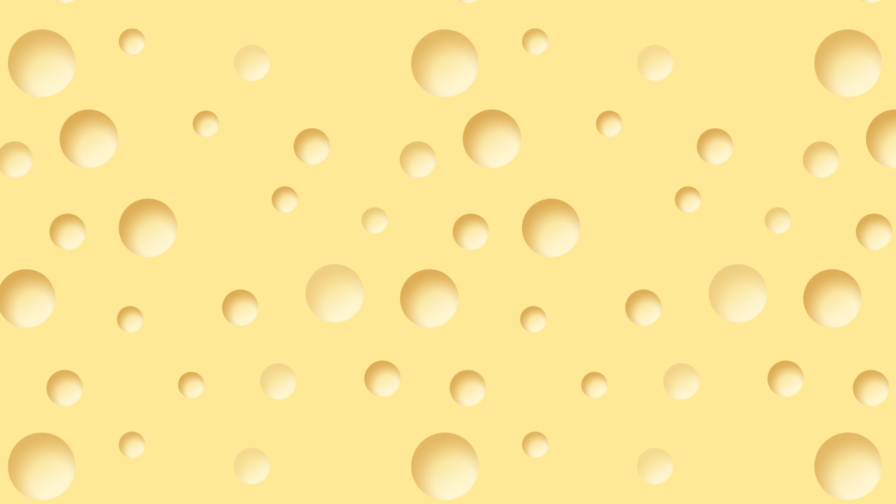
Write a Shadertoy shader that draws this texture.

```glsl
// Cheese: a flat butter-yellow face with repeating, softly shaded round holes.

const vec3 CHEESE = vec3(1.00, 0.91, 0.59);
const vec3 SHADOW = vec3(0.87, 0.68, 0.34);
const vec3 GLOW   = vec3(0.985, 0.905, 0.63);
const vec3 CREAM  = vec3(1.00, 0.96, 0.81);

const float TILE = 0.8;                       // repeat length, in canvas heights
const vec2  GRID = vec2(4.0, 5.0);            // cells per tile
const float HUGE = 0.067, LARGE = 0.058, MEDIUM = 0.036, SMALL = 0.026;
const float MARGIN = 0.004;                   // rim kept free inside a cell
const vec2  LIGHT_AXIS = vec2(0.55, -0.835);  // from shadow towards glow
const float GOLDEN = 0.618;

vec2 hash22(vec2 p) {
    vec3 q = fract(p.xyx * vec3(0.1031, 0.1030, 0.0973) + 0.37);
    q += dot(q, q.yzx + 33.33);
    return fract((q.xx + q.yz) * q.zy);
}

// Shuffles the cells so that every tile holds the same mix of sizes.
float cellRank(vec2 cell) {
    return mod((cell.x + GRID.x * cell.y) * 13.0, GRID.x * GRID.y);
}

float holeRadius(float rank) {
    if (rank < 0.5)  return HUGE;
    if (rank < 4.5)  return LARGE;
    if (rank < 12.5) return MEDIUM;
    return rank < 18.5 ? SMALL : 0.0;
}

// q is the position inside a hole of unit radius.
vec3 holeColour(vec2 q, float depth) {
    float along = dot(q, LIGHT_AXIS);
    vec3 colour = mix(GLOW, CREAM, smoothstep(-0.35, 0.85, along));
    float crescent = smoothstep(0.5, 1.38, length(q - 0.5 * LIGHT_AXIS));
    return mix(colour, SHADOW, crescent * depth);
}

void mainImage(out vec4 fragColor, in vec2 fragCoord) {
    vec2 p = fragCoord / iResolution.y;
    float pixel = 1.0 / iResolution.y;
    vec2 cellSize = TILE / GRID;

    // Stagger the rows, then find the cell within the repeating tile
    float row = mod(floor(p.y / cellSize.y), GRID.y);
    p.x += fract(row * GOLDEN) * cellSize.x;
    vec2 cell = mod(floor(p / cellSize), GRID);
    vec2 local = (fract(p / cellSize) - 0.5) * cellSize;

    // One jittered hole per cell, always clear of the cell border
    float rank = cellRank(cell);
    float radius = holeRadius(rank);
    vec2 room = 0.5 * cellSize - radius - MARGIN;
    vec2 offset = local - (2.0 * hash22(cell) - 1.0) * room;

    // Some holes are shallow and pale, most are deep
    float depth = mix(0.22, 1.0, smoothstep(0.0, 0.45, fract(rank * GOLDEN + 0.3)));
    float inside = smoothstep(pixel, -pixel, length(offset) - radius) * step(0.001, radius);
    vec3 hole = holeColour(offset / max(radius, 0.001), depth);

    fragColor = vec4(mix(CHEESE, hole, inside), 1.0);
}
```
